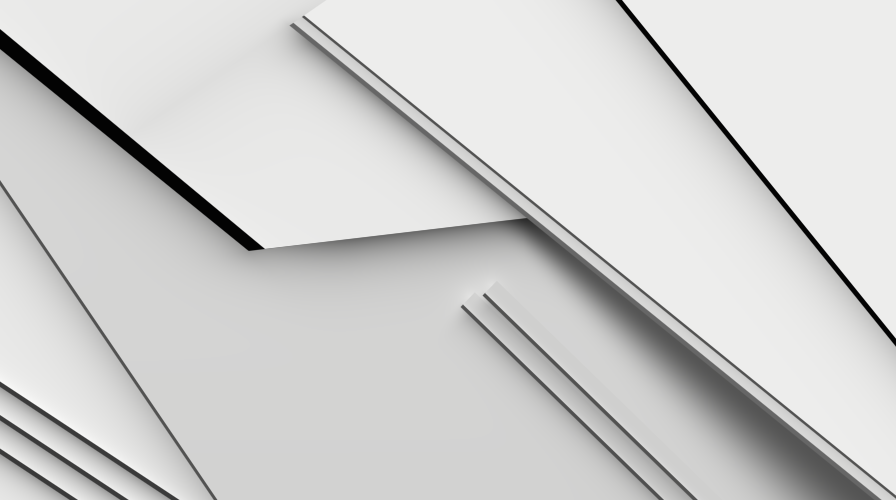
This background is drawn by a Shadertoy shader. Its source:

```glsl
// Layered pale grey paper panels with dark bevelled edges and soft cast shadows.

// Tones
const float FLOOR_TONE = 0.83;
const float PANEL_TONE = 0.915;
const float RAIL_TONE = 0.86;
const float SIDE_TONE = 0.32;
const float INK_TONE = 0.01;

// Corners, in units of canvas height
const vec2 WEDGE_START = vec2(0.0, 0.942);
const vec2 WEDGE_TIP = vec2(0.530, 0.502);
const vec2 WEDGE_END = vec2(1.047, 0.563);
const vec2 INK_START = vec2(0.0, 0.902);
const vec2 INK_END = vec2(0.495, 0.500);
const vec2 RAIL_START = vec2(0.579, 0.949);
const vec2 RAIL_END = vec2(1.749, 0.0);
const vec2 CAP_END = vec2(0.653, 1.0);
const vec2 CORNER_START = vec2(1.244, 1.0);
const vec2 CORNER_END = vec2(1.786, 0.330);
const vec2 LEFT_START = vec2(0.0, 0.640);
const vec2 LEFT_END = vec2(0.435, 0.0);
const vec2 BAR_START = vec2(0.926, 0.391);
const vec2 BAR_STEP = vec2(0.044, 0.023);
const vec2 BAR_DIR = vec2(0.717, -0.697);

// Sizes
const float RAIL_WIDTH = 0.034;
const float RAIL_SIDE = 0.009;
const float BAR_WIDTH = 0.034;
const float BAR_SIDE = 0.007;
const float STEP_TOP = 0.237;
const float STEP_GAP = 0.067;
const float STEP_SLOPE = 0.66;

// Signed distance to the line a-b, positive on its left
float side(vec2 p, vec2 a, vec2 b) {
    vec2 d = normalize(b - a);
    return dot(p - a, vec2(-d.y, d.x));
}

// Smooth coverage where d is positive
float fill(float d) {
    float blur = 0.75 / iResolution.y;
    return smoothstep(-blur, blur, d);
}

float band(float d, float low, float high) {
    return fill(d - low) * fill(high - d);
}

// Exponential falloff on either side of an edge
float fade(float d, float width) {
    return exp(-abs(d) / width);
}

// Sunken panel with descending steps at the lower left
float leftPanel(vec2 p, float edge) {
    float tone = PANEL_TONE * (1.0 - 0.22 * fade(edge, 0.05));
    for (int i = 0; i < 3; i++) {
        vec2 a = vec2(0.0, STEP_TOP - STEP_GAP * float(i));
        float s = side(p, a, a + vec2(1.0, -STEP_SLOPE));
        float below = PANEL_TONE * (1.0 - 0.5 * fade(s, 0.024));
        below = mix(below, SIDE_TONE * 0.7, band(s, -0.009, 0.001));
        tone = mix(tone + 0.06 * fade(s, 0.018), below, fill(-s));
    }
    return mix(tone, SIDE_TONE, band(edge, -0.006, 0.001));
}

// Two raised parallel bars
float addBars(vec2 p, float tone) {
    for (int i = 0; i < 2; i++) {
        vec2 q = p - BAR_START - BAR_STEP * float(i);
        float along = dot(q, BAR_DIR);
        float across = dot(q, vec2(-BAR_DIR.y, BAR_DIR.x));
        float start = fill(along);
        float shadow = fill(-across) * fade(across, 0.022);
        tone *= 1.0 - 0.3 * shadow * smoothstep(-0.01, 0.03, along);
        tone += 0.07 * fade(length(vec2(along, across - BAR_WIDTH * 0.6)), 0.022);
        tone = mix(tone, SIDE_TONE, start * band(across, -BAR_SIDE, 0.001));
        float face = FLOOR_TONE - 0.02 + 0.05 * fade(across, 0.006);
        tone = mix(tone, face, start * band(across, 0.0, BAR_WIDTH));
    }
    return tone;
}

void mainImage(out vec4 fragColor, in vec2 fragCoord) {
    vec2 p = fragCoord / iResolution.y;
    float wedgeTop = side(p, WEDGE_START, WEDGE_TIP);
    float wedgeBase = side(p, WEDGE_TIP, WEDGE_END);
    float ink = side(p, INK_START, INK_END);
    float rail = side(p, RAIL_START, RAIL_END);
    float cap = -side(p, RAIL_START, CAP_END);
    float corner = side(p, CORNER_START, CORNER_END);
    float left = side(p, LEFT_START, LEFT_END);

    // Floor, with shadows from the wedge and the rail
    float tone = FLOOR_TONE + 0.025 * (p.y - 0.3);
    float outside = length(min(vec2(ink, wedgeBase), 0.0));
    float strength = mix(0.28, 0.52, smoothstep(0.5, 0.72, p.x));
    tone *= 1.0 - strength * fade(outside, 0.042);
    float reach = 0.035 + 0.085 * clamp((p.x - WEDGE_END.x) / 0.65, 0.0, 1.0);
    tone *= 1.0 - 0.6 * exp(-pow(rail / reach, 2.0));
    tone = addBars(p, tone);
    tone = mix(tone, leftPanel(p, left), fill(-left));

    // Upper wedge and its black flank
    float wedge = PANEL_TONE + 0.015 * fade(wedgeTop, 0.03);
    float railShade = fade(rail, 0.030) * smoothstep(-0.03, 0.06, cap);
    wedge *= 1.0 - 0.42 * railShade;
    wedge *= 1.0 - 0.05 * fade(cap, 0.08);
    tone = mix(tone, INK_TONE, fill(ink) * fill(wedgeBase));
    tone = mix(tone, wedge, fill(wedgeTop) * fill(wedgeBase));

    // Large sheet, edged by a lower rail
    float sheet = PANEL_TONE + 0.015;
    sheet *= 1.0 - 0.24 * fade(corner, 0.045);
    float inner = rail - RAIL_WIDTH;
    float ledge = RAIL_TONE * (1.0 - 0.12 * fade(inner, 0.012));
    ledge = mix(ledge, SIDE_TONE, band(inner, -0.005, 0.001));
    ledge = mix(ledge, SIDE_TONE + 0.08, fill(RAIL_SIDE - rail));
    sheet = mix(ledge, sheet, fill(inner));
    tone = mix(tone, sheet, fill(rail) * fill(cap));

    // Right corner panel with a black edge
    tone = mix(tone, INK_TONE, band(corner, -0.010, 0.001));
    tone = mix(tone, PANEL_TONE + 0.015, fill(corner));

    fragColor = vec4(vec3(tone) * vec3(1.0, 1.0, 0.996), 1.0);
}
```
